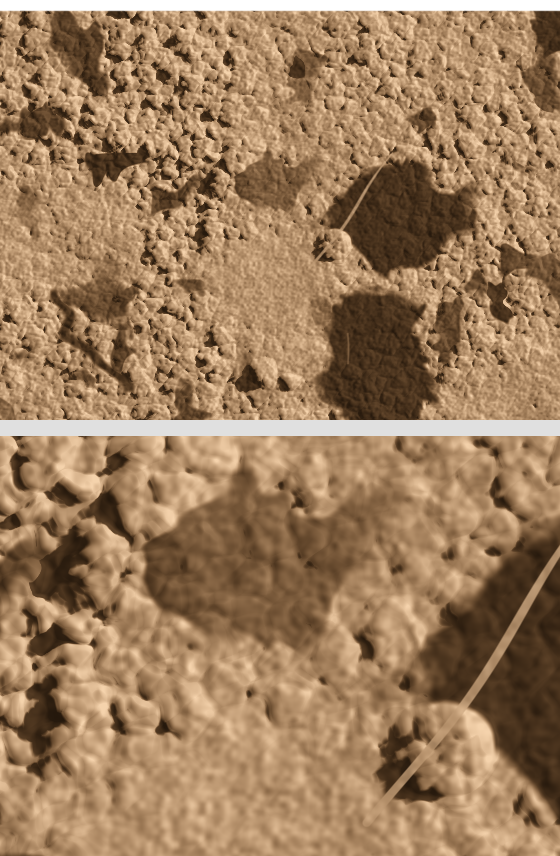
Top: the whole. Bottom: its middle third, enlarged.
A Shadertoy shader for this texture:

```glsl
// Rough sandy soil with crumbly clods in low sunlight, deep shadows and a dry stem.

const vec2 SUN_DIR = vec2(0.88, 0.47);
const float SUN_SLOPE = 0.6;
const float SHADOW_LIGHT = 0.39;

float hash(vec2 p) {
    vec3 q = fract(vec3(p.xyx) * 0.1031);
    q += dot(q, q.yzx + 33.33);
    return fract((q.x + q.y) * q.z);
}

float noise(vec2 p) {
    vec2 i = floor(p), f = fract(p);
    f = f * f * (3.0 - 2.0 * f);
    return mix(mix(hash(i), hash(i + vec2(1, 0)), f.x),
               mix(hash(i + vec2(0, 1)), hash(i + vec2(1, 1)), f.x), f.y);
}

vec2 warp(vec2 p, float scale, float amount) {
    return p + amount * (vec2(noise(p * scale), noise(p * scale + 47.3)) - 0.5);
}

// Crumbs: rounded grains of random size, one per cell
float crumbs(vec2 p) {
    vec2 cell = floor(p);
    float top = 0.0;
    for (int y = -1; y <= 1; y++)
    for (int x = -1; x <= 1; x++) {
        vec2 id = cell + vec2(x, y);
        vec2 d = p - id - vec2(hash(id), hash(id + 71.7));
        float r = mix(0.35, 0.8, hash(id + 19.1));
        top = max(top, r - dot(d, d) / r);
    }
    return top;
}

float dome(vec2 p, vec2 centre, float radius) {
    vec2 d = (p - centre) / radius;
    return max(0.0, 1.0 - dot(d, d));
}

float ellipse(vec2 p, vec2 centre, vec2 radii) {
    return 1.0 - length((p - centre) / radii);
}

float segment(vec2 p, vec2 a, vec2 b) {
    vec2 ab = b - a;
    return length(p - a - ab * clamp(dot(p - a, ab) / dot(ab, ab), 0.0, 1.0));
}

// Single larger lumps
float clods(vec2 p) {
    p = warp(p, 45.0, 0.018);
    float h = dome(p, vec2(0.628, 0.115), 0.038);
    h = max(h, 0.6 * dome(p, vec2(0.69, 0.092), 0.024));
    h = max(h, 0.8 * dome(p, vec2(0.80, 0.42), 0.040));
    h = max(h, 0.8 * dome(p, vec2(0.365, 0.66), 0.045));
    return max(h, 0.7 * dome(p, vec2(0.50, 0.135), 0.032));
}

float roughness(vec2 p) {
    float patchy = smoothstep(0.25, 0.75, noise(p * 4.5 + 3.0));
    float crumbly = exp(-7.0 * dot(p - vec2(0.45, 0.65), p - vec2(0.45, 0.65)));
    float trodden = max(0.0, ellipse(p, vec2(0.6, 0.34), vec2(0.2, 0.13)));
    return max(0.2, 0.35 + 0.55 * patchy + 0.4 * crumbly - 1.2 * trodden);
}

float height(vec2 p, float rough) {
    vec2 q = warp(p, 60.0, 0.014);
    float h = 0.03 * noise(p * 9.0) + 0.012 * noise(p * 21.0 + 5.0) * rough;
    h += rough * (0.024 * crumbs(q * 26.0) + 0.010 * crumbs(q * 58.0 + 9.0));
    h += 0.004 * noise(p * 150.0);
    return h + 0.030 * clods(p);
}

// Shadow cast along the ground by nearby relief
float castShadow(vec2 p, float ground, float rough) {
    float excess = 0.0;
    for (int i = 1; i <= 9; i++) {
        float reach = 0.006 * float(i);
        excess = max(excess, height(p + SUN_DIR * reach, rough) - ground - SUN_SLOPE * reach);
    }
    return smoothstep(0.0, 0.005, excess);
}

// Broad shadowed hollows, a scarp and scattered pits
float hollowShadow(vec2 p, float rough) {
    vec2 q = warp(warp(p, 14.0, 0.07), 45.0, 0.03);
    float e = ellipse(q, vec2(0.94, 0.485), vec2(0.165, 0.13));
    e = max(e, ellipse(q, vec2(0.90, 0.13), vec2(0.125, 0.19)));
    e = max(e, ellipse(q, vec2(1.32, 0.93), vec2(0.07, 0.07)));
    e = max(e, ellipse(q, vec2(0.71, 0.83), vec2(0.04, 0.03)));
    e = max(e, ellipse(q, vec2(0.29, 0.60), vec2(0.06, 0.03)));
    e = max(e, ellipse(q, vec2(1.20, 0.30), vec2(0.022, 0.04)));
    float shade = smoothstep(-0.06, 0.10, e);
    vec2 s = warp(p, 20.0, 0.03);
    float scarp = min(segment(s, vec2(0.14, 0.30), vec2(0.165, 0.21)),
                      segment(s, vec2(0.165, 0.21), vec2(0.31, 0.08)));
    shade = max(shade, smoothstep(0.017, 0.005, scarp));
    float pits = smoothstep(0.70, 0.82, noise(q * 13.0 + 8.0)) * min(rough, 1.0);
    return max(shade, 0.85 * pits) * (1.0 - smoothstep(0.0, 0.25, clods(p)));
}

// Sand hue follows its brightness, from dark umber to pale buff
vec3 sandColour(float tone) {
    return tone * vec3(1.0, 0.62 + 0.25 * tone, 0.27 + 0.45 * tone);
}

void mainImage(out vec4 fragColor, in vec2 fragCoord) {
    vec2 p = fragCoord / iResolution.y;
    float pixel = 1.0 / iResolution.y;
    float rough = roughness(p);

    // Relief lighting
    float e = 0.003;
    float facing = (height(p - SUN_DIR * e, rough) - height(p + SUN_DIR * e, rough)) / (2.0 * e);
    float grain = noise(p * 190.0) + 0.6 * noise(p * 85.0 + 31.0) - 0.8;
    float tone = 0.71 + 0.19 * clamp(facing, -1.4, 1.0) + 0.13 * grain;
    float shade = max(castShadow(p, height(p, rough), rough), hollowShadow(p, rough));
    tone *= mix(1.0, SHADOW_LIGHT, shade);
    vec3 colour = sandColour(clamp(tone, 0.1, 0.96));

    // Dry stem and a dim stalk in the shade
    vec2 bent = p + vec2(0.006 * sin(p.y * 24.0), 0.0);
    float stem = segment(bent, vec2(0.937, 0.635), vec2(0.74, 0.36));
    float width = mix(0.0015, 0.0035, smoothstep(0.66, 0.5, p.y));
    colour = mix(colour, sandColour(0.76 + 0.1 * grain), 0.85 * smoothstep(width + pixel, width - pixel, stem));
    float stalk = segment(bent, vec2(0.822, 0.205), vec2(0.828, 0.135));
    colour = mix(colour, sandColour(0.55), 0.7 * smoothstep(0.002 + pixel, 0.002 - pixel, stalk));

    // Blank strip along the top
    colour = mix(colour, vec3(1.0), smoothstep(0.974 - pixel, 0.974 + pixel, p.y));
    fragColor = vec4(colour, 1.0);
}
```
